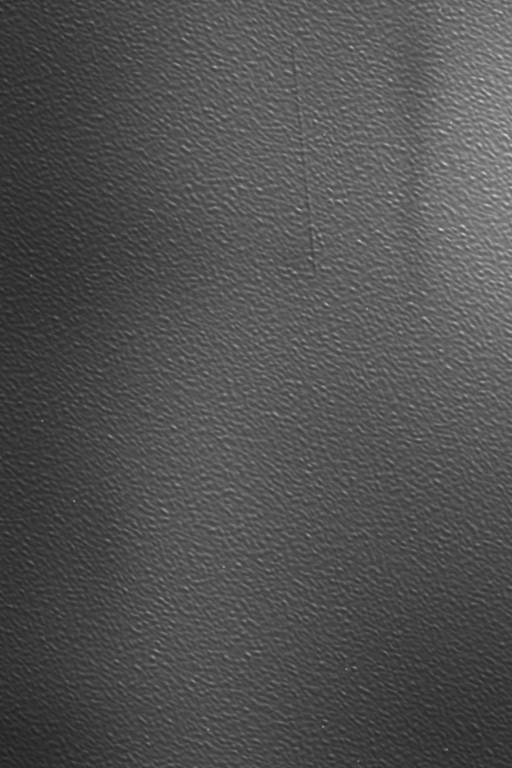
Reproduce this texture procedurally as a Shadertoy shader.

```glsl
// Dark embossed leather under a soft sheen from the upper right.
// Jittered, compact cellular bumps give an analytic slope that is lit directly;
// broad Gaussian pools shape the tone, with faint scuffs, a scratch and specks.

const vec2  GRAIN_CELLS   = vec2(98.0, 132.0);  // cells per width: along, across
const vec2  GRAIN_AXIS    = vec2(0.80, -0.60);  // long direction of the pebbles
const vec2  GRAIN_LIGHT   = vec2(-0.25, 0.97);  // light in grain space
const float GRAIN_DEPTH   = 0.135;
const float SHADOW_TONE   = 0.212;
const float BODY_TONE     = 0.345;
const float SHEEN         = 0.19;
const float CORNER_SHADE  = 0.13;
const float MOTTLE        = 0.010;
const float SCUFF_DEPTH   = 0.055;
const float SCRATCH_DEPTH = 0.045;
const float SPECK_GAIN    = 0.22;

vec3 hash3(vec2 cell) {
    vec3 k = fract(cell.xyx * vec3(0.1031, 0.1030, 0.0973));
    k += dot(k, k.yxz + 33.33);
    return fract((k.xxy + k.yzz) * k.zyx);
}

// Soft elliptical spot
float pool(vec2 uv, vec2 centre, vec2 radius) {
    vec2 d = (uv - centre) / radius;
    return exp(-dot(d, d));
}

float segmentDistance(vec2 p, vec2 a, vec2 b) {
    vec2 ab = b - a;
    return length(p - a - ab * clamp(dot(p - a, ab) / dot(ab, ab), 0.0, 1.0));
}

// Slow layered waves for uneven tone and wandering grain
float waves(vec2 p) {
    float sum = 0.0, gain = 0.5;
    for (int i = 0; i < 4; i++) {
        p = mat2(0.8, 0.6, -0.6, 0.8) * p + 1.7;
        sum += gain * sin(p.x + 1.3 * sin(p.y * 0.9));
        p *= 1.8;
        gain *= 0.6;
    }
    return sum;
}

// Slope of summed cellular bumps toward the light
float grainRelief(vec2 p) {
    p += 0.006 * vec2(waves(p * 9.0), waves(p.yx * 8.0 + 4.0));
    vec2 across = vec2(-GRAIN_AXIS.y, GRAIN_AXIS.x);
    vec2 q = vec2(dot(p, GRAIN_AXIS), dot(p, across)) * GRAIN_CELLS;
    vec2 cell = floor(q);
    float slope = 0.0;
    for (int j = -1; j <= 1; j++)
    for (int i = -1; i <= 1; i++) {
        vec2 id = cell + vec2(i, j);
        vec3 rnd = hash3(id + 200.0);
        vec2 d = q - id - rnd.xy;
        float falloff = max(0.0, 1.0 - dot(d, d));
        slope += mix(0.4, 1.1, rnd.z) * 6.0 * dot(d, GRAIN_LIGHT) * falloff * falloff;
    }
    return slope;
}

// Broad lighting over the sheet
float sheetTone(vec2 uv, vec2 p) {
    float tone = mix(SHADOW_TONE, BODY_TONE, smoothstep(-0.05, 0.5, uv.x));
    tone += SHEEN * pool(uv, vec2(1.08, 0.80), vec2(0.30, 0.28));
    tone += 0.035 * pool(uv, vec2(0.52, 0.82), vec2(0.22, 0.25));
    tone += 0.030 * pool(uv, vec2(0.32, 0.30), vec2(0.20, 0.28));
    tone -= CORNER_SHADE * pool(uv, vec2(1.00, 0.00), vec2(0.55, 0.30));
    tone -= 0.040 * pool(uv, vec2(0.28, 0.67), vec2(0.25, 0.09));
    tone -= 0.045 * pool(uv, vec2(0.00, 0.03), vec2(0.25, 0.08));
    return tone + MOTTLE * waves(p * 7.0);
}

// Dark rubbed streaks and a thin scratch with a lit edge
float wear(vec2 uv, vec2 p) {
    float ragged = 0.008 * waves(p * 22.0);
    vec2 s = uv + vec2(ragged, 0.0);
    float scuff = pool(s, vec2(0.81, 0.90), vec2(0.05, 0.08))
                + 0.8 * pool(s, vec2(0.805, 0.74), vec2(0.025, 0.12))
                + 0.35 * pool(s, vec2(0.20, 0.27), vec2(0.05, 0.09))
                + 0.40 * pool(s, vec2(0.57, 0.66), vec2(0.04, 0.03));
    vec2 top = vec2(0.57, 1.405), bottom = vec2(0.615, 0.96);
    float groove = 1.0 - smoothstep(0.001, 0.005, segmentDistance(p, top, bottom));
    vec2 offset = vec2(0.006, 0.0);
    float rim = 1.0 - smoothstep(0.001, 0.005, segmentDistance(p, top + offset, bottom + offset));
    return -SCUFF_DEPTH * scuff - SCRATCH_DEPTH * (groove - 0.6 * rim);
}

// Rare bright dust points
float specks(vec2 p) {
    vec2 grid = p * 45.0;
    vec3 rnd = hash3(floor(grid) + 71.0);
    float d = length(fract(grid) - mix(vec2(0.25), vec2(0.75), rnd.xy));
    return step(0.993, rnd.z) * (1.0 - smoothstep(0.04, 0.17, d));
}

void mainImage(out vec4 fragColor, in vec2 fragCoord) {
    vec2 uv = fragCoord / iResolution.xy;
    vec2 p = fragCoord / iResolution.x;
    float tone = sheetTone(uv, p) + wear(uv, p);
    float relief = grainRelief(p);
    float grey = tone * (1.0 + GRAIN_DEPTH * (relief + 0.15 * relief * relief - 0.15));
    grey += SPECK_GAIN * specks(p);
    fragColor = vec4(vec3(clamp(grey, 0.0, 1.0)), 1.0);
}
```
